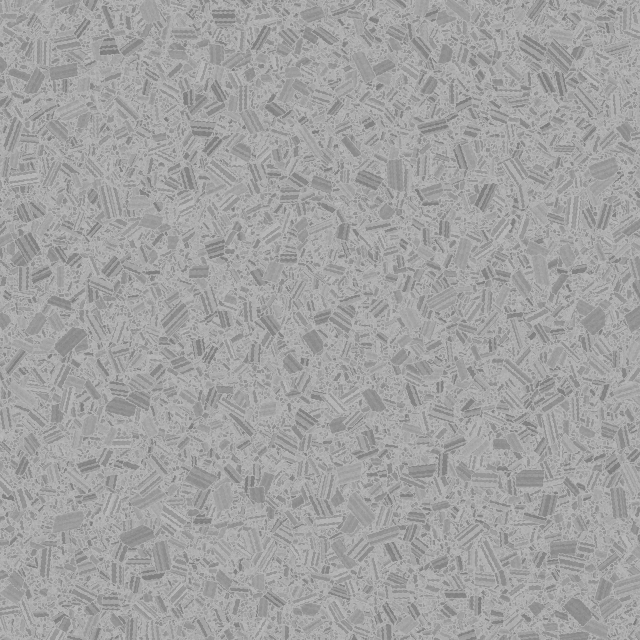
This texture is drawn by a three.js fragment shader. Its source:

```glsl
// Grey crystalline rock: striped, pale-rimmed angular grains in a fine speckled groundmass.
varying vec2 vUv;

vec2 hash2(vec2 p) {
  vec3 a = fract(p.xyx * vec3(0.1031, 0.1030, 0.0973));
  a += dot(a, a.yzx + 33.33);
  return fract((a.xx + a.yz) * a.zy);
}

// Cellular noise: x = distance to the cell border, y = random value of the cell
vec2 cellular(vec2 p) {
  vec2 base = floor(p);
  float nearest = 8.0, second = 8.0, value = 0.0;
  for (int j = -1; j <= 1; j++) {
    for (int i = -1; i <= 1; i++) {
      vec2 id = base + vec2(float(i), float(j));
      float d = length(id + hash2(id) - p);
      if (d < nearest) {
        second = nearest;
        nearest = d;
        value = hash2(id + 57.0).x;
      } else {
        second = min(second, d);
      }
    }
  }
  return vec2(second - nearest, value);
}

// Uneven parallel bands from layered sines, -1 to 1
float twinBands(float y, float phase) {
  float wave = sin(y * 640.0 + phase) + 0.7 * sin(y * 1070.0 + phase * 2.3)
             + 0.5 * sin(y * 290.0 + phase * 3.7);
  return smoothstep(-0.5, 0.5, wave) * 2.0 - 1.0;
}

// Paints one layer of angular grains over the given tone
float paintGrains(float tone, vec2 p, float cells, float presence) {
  vec2 grid = p * cells;
  vec2 base = floor(grid);
  for (int j = -1; j <= 1; j++) {
    for (int i = -1; i <= 1; i++) {
      vec2 id = base + vec2(float(i), float(j));
      vec2 key = id + cells * 3.0;
      vec2 shape = hash2(key + 11.0);
      vec2 look = hash2(key + 29.0);
      vec2 skew = hash2(key + 43.0);
      vec2 pick = hash2(key + 71.0);

      // Rotated slab with slanted ends, measured in canvas units
      float angle = pick.x * 6.2832;
      float c = cos(angle), s = sin(angle);
      vec2 q = mat2(c, -s, s, c) * (grid - id - hash2(key));
      vec2 halfSize = vec2(mix(0.36, 0.74, shape.x), mix(0.17, 0.40, shape.y));
      vec2 slant = (skew - 0.5) * 2.2;
      float d = max(abs(q.x) - halfSize.x, abs(q.y) - halfSize.y);
      d = max(d, dot(q, vec2(cos(slant.x), sin(slant.x))) - halfSize.x * 0.8);
      d = max(d, dot(-q, vec2(cos(slant.y), sin(slant.y))) - halfSize.x * 0.8);
      d /= cells;

      // Banded body with a thin pale rim
      float contrast = mix(0.012, 0.060, smoothstep(0.05, 0.6, look.y));
      float body = mix(0.555, 0.655, look.x)
                 + contrast * twinBands(q.y / cells, shape.x * 40.0);
      float rim = smoothstep(-0.0016, 0.0004, d);
      float cover = 1.0 - smoothstep(-0.0003, 0.0014, d);
      cover *= step(pick.y, presence);
      tone = mix(tone, mix(body, 0.70, rim), cover);
    }
  }
  return tone;
}

void main() {
  // Slight warp roughens the grain outlines
  vec2 p = vUv + 0.0005 * vec2(sin(vUv.y * 910.0 + 3.0 * sin(vUv.x * 370.0)),
                               sin(vUv.x * 830.0 + 3.0 * sin(vUv.y * 410.0)));

  // Groundmass of tiny chips with pale borders
  vec2 chip = cellular(p * 170.0);
  float tone = mix(0.70, mix(0.56, 0.69, chip.y), smoothstep(0.05, 0.4, chip.x));

  // Grains from small to large
  tone = paintGrains(tone, p, 84.0, 0.62);
  tone = paintGrains(tone, p, 53.0, 0.60);
  tone = paintGrains(tone, p, 35.0, 0.48);
  tone = paintGrains(tone, p, 26.0, 0.34);

  // Fine mineral speckle
  tone += (cellular(vUv * 360.0 + 9.0).y - 0.5) * 0.035;
  gl_FragColor = vec4(vec3(tone), 1.0);
}
```
